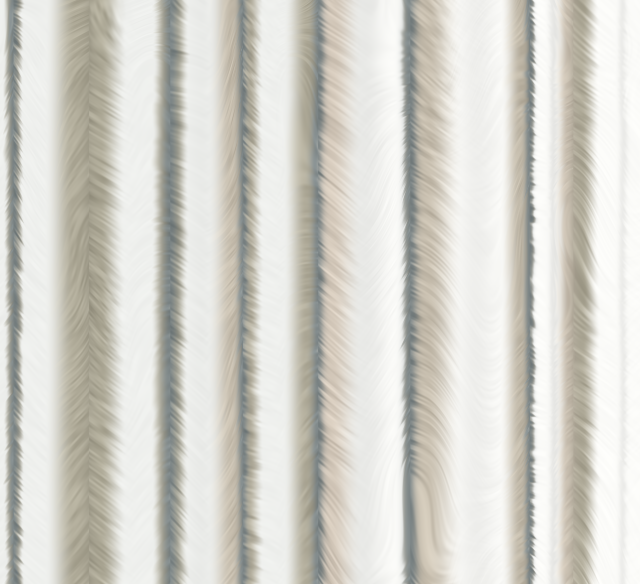
Write a Shadertoy shader that draws this pattern.

```glsl
// Soft vertical folds of brushed, hair-like cloth in white, taupe and slate.
// Each fold is a seam with its own reach and warmth on either side; slanted
// stretched noise gives fine hairs that part at the seams and fray the edges.

float hash(vec2 p) {
    return fract(sin(dot(p, vec2(127.1, 311.7))) * 43758.5);
}

float noise(vec2 p) {
    vec2 i = floor(p), f = fract(p);
    f = f * f * (3.0 - 2.0 * f);
    return mix(mix(hash(i), hash(i + vec2(1, 0)), f.x),
               mix(hash(i + vec2(0, 1)), hash(i + vec2(1, 1)), f.x), f.y);
}

// Fine hairs lying along the given angle, slightly bent by slow noise.
float hairs(vec2 p, float angle) {
    angle += 0.25 * (noise(p * vec2(9.0, 5.0)) - 0.5);
    vec2 along = vec2(cos(angle), sin(angle));
    vec2 q = vec2(dot(p, along), dot(p, vec2(-along.y, along.x)));
    return 0.6 * noise(q * vec2(32.0, 290.0)) + 0.4 * noise(q * vec2(18.0, 130.0) + 37.0);
}

// Seam position, reach to the left, reach to the right, slate line width.
const vec4 folds[8] = vec4[8](
    vec4(0.021, 0.010, 0.010, 0.007), vec4(0.139, 0.046, 0.038, 0.0),
    vec4(0.266, 0.019, 0.019, 0.011), vec4(0.379, 0.036, 0.021, 0.007),
    vec4(0.497, 0.036, 0.046, 0.009), vec4(0.641, 0.009, 0.055, 0.010),
    vec4(0.827, 0.030, 0.006, 0.006), vec4(0.896, 0.020, 0.027, 0.0));

// Warmth of the cloth to the left and right of each seam.
const vec2 warmth[8] = vec2[8](
    vec2(0.3, 0.3), vec2(0.15, 0.1), vec2(0.2, 0.1), vec2(0.8, 0.3),
    vec2(0.2, 1.2), vec2(0.5, 0.8), vec2(0.7, 0.5), vec2(1.0, 0.2));

// Faint grey hollows in the white cloth: centre, width, depth.
const vec3 hollows[5] = vec3[5](
    vec3(0.575, 0.030, 0.05), vec3(0.745, 0.030, 0.05), vec3(0.865, 0.007, 0.08),
    vec3(0.973, 0.006, 0.06), vec3(0.315, 0.020, 0.02));

void mainImage(out vec4 fragColor, in vec2 fragCoord) {
    vec2 p = fragCoord / iResolution.xy;
    vec2 uv = p * vec2(1.0, 0.914);

    // Hairs rise towards a seam from the left and fall away on its right.
    float lean = 0.0;
    for (int i = 0; i < 8; i++) {
        float d = uv.x - folds[i].x;
        lean += clamp(d / 0.004, -1.0, 1.0) * exp(-d * d / 0.002);
    }
    float hair = mix(hairs(uv, 0.85), hairs(uv, -0.65), smoothstep(-0.3, 0.3, lean));

    // Hairs fray the fold edges; slow noise makes the seams waver.
    float x = uv.x + 0.009 * (hair - 0.5)
            + 0.003 * (noise(vec2(uv.x * 8.0, uv.y * 6.0)) - 0.5);

    // Pale cloth, whiter towards the right.
    vec3 color = mix(vec3(0.935, 0.94, 0.93), vec3(0.985, 0.985, 0.975),
                     smoothstep(0.52, 0.62, x));
    for (int i = 0; i < 5; i++) {
        float d = (x - hollows[i].x) / hollows[i].y;
        color -= hollows[i].z * exp(-d * d);
    }

    // Taupe shading around each seam, then its slate line.
    float cover = 0.0;
    for (int i = 0; i < 8; i++) {
        float d = x - folds[i].x;
        float reach = d < 0.0 ? folds[i].y : folds[i].z;
        float shade = 1.0 - smoothstep(0.5 * reach, 1.5 * reach, abs(d));
        float warm = mix(warmth[i].x, warmth[i].y, smoothstep(-0.012, 0.012, d));
        vec3 taupe = mix(vec3(0.67, 0.655, 0.58), vec3(0.81, 0.77, 0.71), warm);
        taupe *= 1.0 - 0.08 * exp(-abs(d) / 0.012);
        color = mix(color, taupe, shade);
        cover = max(cover, shade);

        float width = max(folds[i].w, 0.001);
        float slate = exp(-d * d / (width * width)) * step(0.002, folds[i].w);
        color = mix(color, vec3(0.47, 0.51, 0.52), 0.92 * slate);
    }

    // Hair sheen, strongest on the shaded cloth, with slow uneven wear.
    color += (hair - 0.5) * (0.035 + 0.13 * cover);
    color += 0.025 * cover * (noise(uv * vec2(14.0, 7.0) + 5.0) - 0.5);
    fragColor = vec4(clamp(color, 0.0, 1.0), 1.0);
}
```
